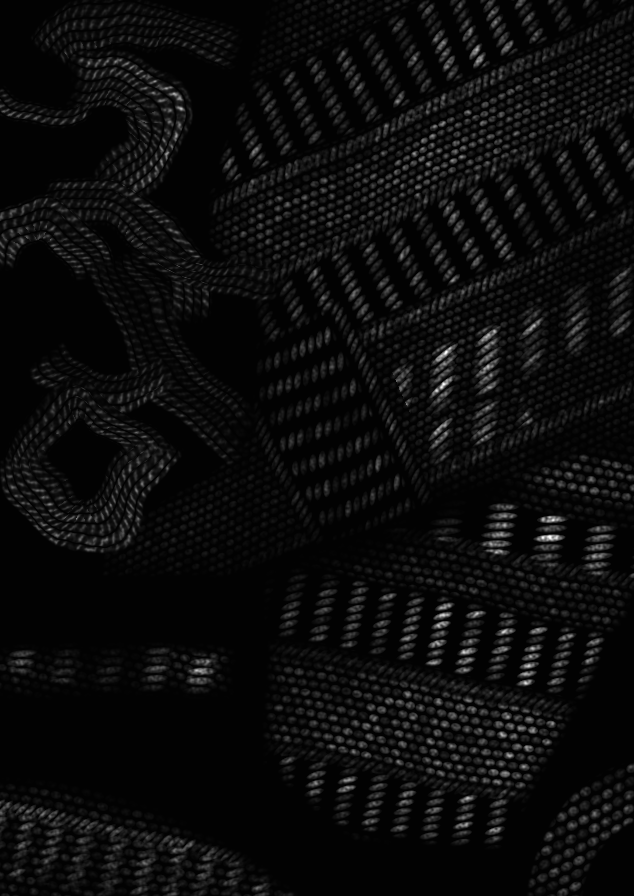
Reproduce this texture procedurally as a Shadertoy shader.

```glsl
// Dark folded woven blankets with patterned bands and a tangled yarn fringe.
// Cloth is outlined areas of repeated stitches in rotated coordinates; the
// fringe is curved bundles split into twisted strands. y runs downward.

float hash(vec2 p) { return fract(sin(dot(p, vec2(127.1, 311.7))) * 43758.5); }
float slope(vec2 cell, vec2 f) {
    float a = 6.28 * hash(cell);
    return dot(vec2(cos(a), sin(a)), f);
}
float noise(vec2 p) {
    vec2 i = floor(p), f = p - i, w = f * f * (3. - 2. * f), e = vec2(0, 1);
    return mix(mix(slope(i, f), slope(i + e.yx, f - e.yx), w.x),
        mix(slope(i + e, f - e), slope(i + 1., f - 1.), w.x), w.y);
}
float glow(vec2 p, float x, float y, float r) {
    vec2 d = (p - vec2(x, y)) / r;
    return exp(-dot(d, d));
}
float inside(float d, float soft) { return 1. - smoothstep(-soft, .003, d); }
float band(float v, float center, float size) { return inside(abs(v - center) - size, .003); }

// Thread patterns
float stitch(float x, float y, vec2 id) {
    float body = max(0., 1. - 3.8 * x * x - 5. * y * y);
    return body * (.75 - .6 * y) * (.35 + .9 * hash(id + 50.));
}
float weave(vec2 q, float pitch) {
    q /= vec2(pitch, pitch * .85);
    q.x += .5 * mod(floor(q.y), 2.);
    vec2 f = fract(q) - .5;
    return stitch(f.x, f.y, floor(q));
}
float rope(vec2 q, float center) {
    float x = (q.y - center) / .017, y = q.x / .009 + 1.3 * x;
    return stitch(x, fract(y) - .5, vec2(center * 99., floor(y)));
}
float bars(vec2 q, float center, float size, float period) {
    float c = q.x / period, x = (fract(c) - .5) / .62, y = q.y / .0105 + .9 * x;
    return stitch(x, fract(y) - .5, floor(vec2(c, y))) * band(q.y, center, size);
}
void barRow(inout float s, vec2 q, float center, float size, float light) {
    s = mix(s, light * bars(q, center, size, .034), band(q.y, center, size + .005));
}

// Diagonal bands, a stepped motif and a crossing ladder border
float largeCloth(vec2 q) {
    float s = weave(q, .0105) * (.4 + .5 * band(q.y, .363, .035));
    barRow(s, q, .25, .046, 1.15);
    barRow(s, q, .457, .042, 1.15);
    s += .6 * (rope(q, .312) + rope(q, .406) + rope(q, .515) + rope(q, .69));
    vec2 m = q + vec2(.5 * q.y, 0);
    s = max(s, 1.5 * bars(m, .595, .032, .054) * step(.22, q.x));
    s = max(s, 1.5 * bars(m, .658, .02, .054) * band(q.x, .28, .06));
    vec2 r = q.yx;
    float ladder = 1.1 * bars(r, .128, .052, .03) + .8 * (rope(r, .195) + rope(r, .064));
    return mix(s, ladder, band(r.y, .13, .075) * smoothstep(.465, .475, r.x));
}
// Dotted center band between rows of bars
float lowerCloth(vec2 q) {
    float s = weave(q, .0125) * (.22 + .9 * band(q.y, .697, .044)
        + .35 * band(q.y, .52, .025) + .7 * band(q.y, .385, .022));
    barRow(s, q, .59, .038, 1.3);
    barRow(s, q, .79, .034, 1.3);
    s = mix(s, 1.7 * bars(q, .46, .028, .058), band(q.y, .46, .03));
    return s + .35 * (rope(q, .643) + rope(q, .75) + rope(q, .487));
}

// Bundle of strands on a quadratic curve; ab = first points, c = end, size, light
void yarn(inout float shade, vec2 p, vec4 ab, vec4 c) {
    vec3 k = vec3(0, 9, 0); // arc length, signed offset, parameter
    vec2 q = ab.xy;
    float run = 0.;
    for (float i = 1.; i < 13.; i++) {
        float t = i / 12.;
        vec2 r = mix(mix(ab.xy, ab.zw, t), mix(ab.zw, c.xy, t), t), e = r - q;
        float len = length(e), h = clamp(dot(p - q, e) / (len * len), 0., 1.);
        vec2 g = p - q - e * h;
        if (length(g) < abs(k.y))
            k = vec3(run + h * len, length(g) * sign(e.x * g.y - e.y * g.x), t + (h - 1.) / 12.);
        run += len;
        q = r;
    }
    k.y += .013 * noise(vec2(k.x * 20., ab.x * 91. + ab.y * 57.));
    float s = k.y / .0115, id = floor(s), f = s - id - .5, body = 1. - 4. * f * f;
    float twist = .5 + .5 * sin(k.x * 680. + f * 5. + id * 2.);
    float ends = smoothstep(0., .08, k.z) * smoothstep(0., .08, 1. - k.z);
    float tone = c.w * (.25 + .75 * hash(vec2(id, ab.y))) * body * (.2 + .8 * twist * twist);
    shade = mix(shade, tone, band(k.y, 0., c.z) * ends * smoothstep(0., .4, body));
}
void fringe(inout float s, vec2 p) {
    p += .016 * vec2(noise(p * 17.), noise(p * 17. + 7.));
    yarn(s, p, vec4(.05, .06, .12, -.01), vec4(.27, .06, .026, .22));
    yarn(s, p, vec4(.07, .08, .26, .09), vec4(.12, .22, .03, .42));
    yarn(s, p, vec4(-.01, .1, .03, .15), vec4(.1, .12, .013, .35));
    yarn(s, p, vec4(.13, .28, .16, .42), vec4(.28, .49, .03, .2));
    yarn(s, p, vec4(.05, .23, .21, .2), vec4(.21, .36, .025, .28));
    yarn(s, p, vec4(.17, .27, .22, .33), vec4(.31, .31, .019, .27));
    yarn(s, p, vec4(-.01, .3, .03, .17), vec4(.11, .31, .024, .48));
    yarn(s, p, vec4(.05, .39, .1, .47), vec4(.19, .41, .019, .33));
    yarn(s, p, vec4(.02, .54, .08, .37), vec4(.17, .53, .023, .36));
    yarn(s, p, vec4(.02, .5, .1, .69), vec4(.17, .49, .029, .42));
}

void mainImage(out vec4 fragColor, in vec2 fragCoord) {
    vec2 p = vec2(fragCoord.x, iResolution.y - fragCoord.y) / iResolution.y;
    vec2 w = p + .007 * vec2(noise(p * 9.), noise(p * 9. + 31.));
    vec2 qBig = mat2(.906, .423, -.423, .906) * w, qLow = mat2(.978, -.208, .208, .978) * w;
    float x = w.x, y = w.y;
    // Outlines of the two blankets
    float left = .235 + .3 * max(.22 - y, 0.) + .05 * smoothstep(.26, .33, y) - .17 * smoothstep(.47, .63, y);
    float big = max(left - x, max(y - .642, .95 * (y + .33 * x - .722)));
    float low = max(max(.295 - x, .7 * (y - x - .555)), max(y - .947, .88 * (x + .55 * y - 1.08)));
    // Lower blanket in shadow, then bottom folds
    float light = .27 + .3 * glow(p, .59, .8, .16) + .25 * glow(p, .63, .6, .07);
    light *= smoothstep(0., .07, big + .05 * smoothstep(.5, .66, x));
    float s = light * lowerCloth(qLow) * inside(low, .02);
    light = .12 + .4 * glow(p, .22, .73, .05) + .35 * glow(p, .02, .745, .05);
    s += light * (.35 * weave(qLow, .012) + bars(qLow, .7, .03, .05)) * inside(max(abs(y - .75) - .03, x - .26), .02);
    float heap = .5 * weave(qLow, .013) + bars(qLow, .92, .035, .034) + rope(qLow, .88);
    s += .25 * heap * inside(max(.865 + 1.2 * x * x - y, x - .34), .03);
    s += .25 * weave(qBig, .015) * band(length(w - vec2(.74, 1)), .12, .03);
    // Large blanket and fringe
    light = .23 + .2 * glow(p, .5, .13, .18) + .3 * glow(p, .255, .17, .04) + .17 * glow(p, .52, .43, .1);
    light *= .45 + .55 * smoothstep(0., .05, -big);
    s = mix(s, light * largeCloth(qBig), inside(big, .006));
    fringe(s, p);
    // Fibre sparkle and uneven light
    s *= max(0., 1. + 1.1 * noise(p * 260.)) * (1. + .6 * noise(p * 7. + 3.));
    fragColor = vec4(vec3(.006 + s), 1);
}
```
